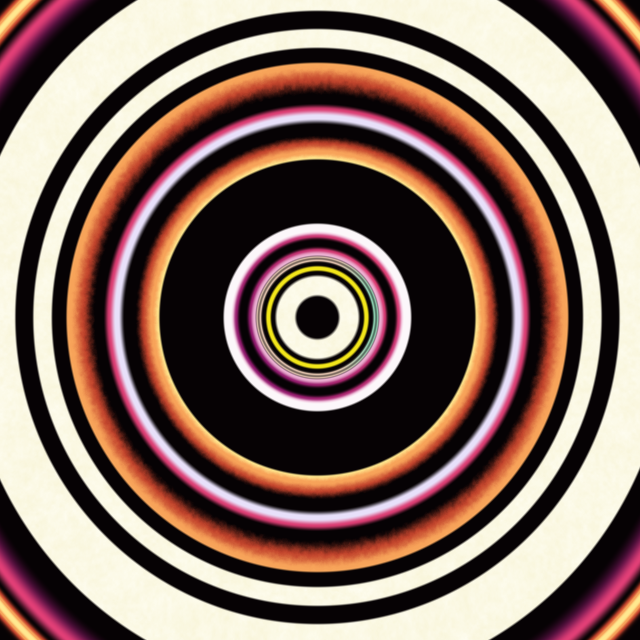
This background is drawn by a WebGL 2 fragment shader. Its source:

```glsl
#version 300 es
precision highp float;
// Concentric ink, cream, ember and rose rings around a small dark eye.

uniform vec2 u_resolution;
out vec4 fragColor;

// Lengths are percent of the canvas side.
const vec2 CENTER = vec2(0.496, 0.504);
const float EDGE = 0.22;          // softness of crisp edges
const float GRAIN = 0.035;        // strength of paper mottling
const float MID_STRETCH = 0.015;  // vertical stretch of the wide rings
const float RIM_STRETCH = 0.03;   // extra stretch near the corners

const vec3 INK = vec3(0.022, 0.006, 0.014);
const vec3 CREAM = vec3(0.985, 0.975, 0.895);
const vec3 WHITE = vec3(0.99, 0.97, 0.98);
const vec3 LAVENDER = vec3(0.91, 0.88, 0.98);
const vec3 ORANGE = vec3(0.97, 0.64, 0.35);
const vec3 RUST = vec3(0.76, 0.26, 0.17);
const vec3 GOLD = vec3(1.0, 0.91, 0.56);
const vec3 YELLOW = vec3(0.95, 0.90, 0.10);
const vec3 PLUM = vec3(0.56, 0.10, 0.43);
const vec3 ROSE = vec3(0.86, 0.24, 0.45);

float hash(vec2 p) {
  vec3 q = fract(vec3(p.xyx) * 0.1031);
  q += dot(q, q.yzx + 33.33);
  return fract((q.x + q.y) * q.z);
}

float noise(vec2 p) {
  vec2 i = floor(p), f = fract(p);
  f = f * f * (3.0 - 2.0 * f);
  return mix(mix(hash(i), hash(i + vec2(1, 0)), f.x),
             mix(hash(i + vec2(0, 1)), hash(i + vec2(1, 1)), f.x), f.y);
}

float fbm(vec2 p) {
  float sum = 0.0, amp = 0.5;
  for (int i = 0; i < 4; i++) {
    sum += amp * noise(p);
    p = p * 2.1 + 17.0;
    amp *= 0.5;
  }
  return sum;
}

// Coverage of the band between two radii
float band(float r, float inner, float outer, float soft) {
  return smoothstep(inner - soft, inner + soft, r)
       * (1.0 - smoothstep(outer - soft, outer + soft, r));
}

// Rounded pulse that peaks at a radius
float pulse(float r, float peak, float width) {
  float d = (r - peak) / width;
  return exp(-d * d);
}

// Heat ramp: ink, rust, orange, gold
vec3 ember(float t) {
  vec3 c = mix(INK, RUST, smoothstep(0.0, 0.38, t));
  c = mix(c, ORANGE, smoothstep(0.3, 0.7, t));
  return mix(c, GOLD, smoothstep(0.72, 1.0, t));
}

// Blossom ramp: ink, rose, pale
vec3 blossom(float t, vec3 rose, vec3 pale) {
  vec3 c = mix(INK, rose, smoothstep(0.0, 0.5, t));
  return mix(c, pale, smoothstep(0.45, 1.0, t));
}

void main() {
  vec2 p = 100.0 * (gl_FragCoord.xy - CENTER * u_resolution)
         / min(u_resolution.x, u_resolution.y);
  float soft = max(EDGE, 70.0 / min(u_resolution.x, u_resolution.y));
  float r0 = length(p);
  vec2 dir = p / max(r0, 0.001);

  // Wide rings are slightly taller than round
  p.y /= 1.0 + MID_STRETCH * smoothstep(34.0, 38.0, r0)
             + RIM_STRETCH * smoothstep(48.0, 54.0, r0);
  float r = length(p);
  float mottle = fbm(p * 0.35) - 0.47;
  float fine = fbm(p * 1.6) - 0.47;
  vec3 paper = CREAM + GRAIN * (mottle + fine) * vec3(0.5, 0.7, 2.0);
  vec3 rose = mix(PLUM, ROSE, 0.5 + 0.5 * dot(dir, vec2(0.8, 0.6)));
  vec3 col = INK;

  // Eye: cream disc and yellow hoop
  col = mix(col, paper, band(r, 3.4, 6.5, soft * 1.3));
  col = mix(col, YELLOW, band(r, 7.3, 8.0, soft));

  // Iridescent thin hoops
  vec3 sheen = mix(vec3(0.86, 0.74, 0.66), vec3(0.55, 0.80, 0.68),
                   smoothstep(0.3, 1.0, dir.x));
  sheen *= 0.78 + 0.22 * cos((r - 8.9) * 11.0);
  col = mix(col, sheen, band(r, 8.7, 9.6, soft));

  // Blossom collar with a dark groove and a white rim
  float collar = smoothstep(0.2, 2.0, abs(r - 11.6));
  vec3 collarTint = blossom(collar, rose, vec3(0.93, 0.70, 0.83));
  collarTint = mix(collarTint, WHITE, smoothstep(12.9, 13.6, r));
  col = mix(col, collarTint, band(r, 9.6, 14.65, soft));

  // Ember glow fading outward from a bright inner lip
  float heat = 1.0 - (r - 24.7) / 3.8 + 0.1 * fine;
  col = mix(col, ember(heat), band(r, 24.7, 28.8, soft));

  // Pale hoop with a rose outer fringe
  float fringe = 1.0 - (r - 31.5) / 2.0;
  vec3 hoop = blossom(fringe, ROSE, LAVENDER);
  col = mix(col, hoop, smoothstep(30.1, 31.1, r) * (1.0 - step(33.6, r)));

  // Broad ember band brightening outward
  heat = (r - 34.7) / 5.6 + 0.12 * fine;
  col = mix(col, ember(min(heat, 0.76)), band(r, 34.7, 39.2, soft));

  // Paper rings
  col = mix(col, paper, band(r, 41.5, 44.4, soft));
  col = mix(col, paper, band(r, 47.2, 55.2, soft));

  // Corner glows
  float bloom = smoothstep(58.0, 62.0, r) * (1.0 - smoothstep(62.0, 63.8, r));
  col += mix(PLUM, ROSE, smoothstep(59.5, 62.0, r)) * bloom;
  col = mix(col, ember(pulse(r, 65.6, 1.1)), smoothstep(63.4, 64.2, r));

  fragColor = vec4(clamp(col, 0.0, 1.0), 1.0);
}
```
